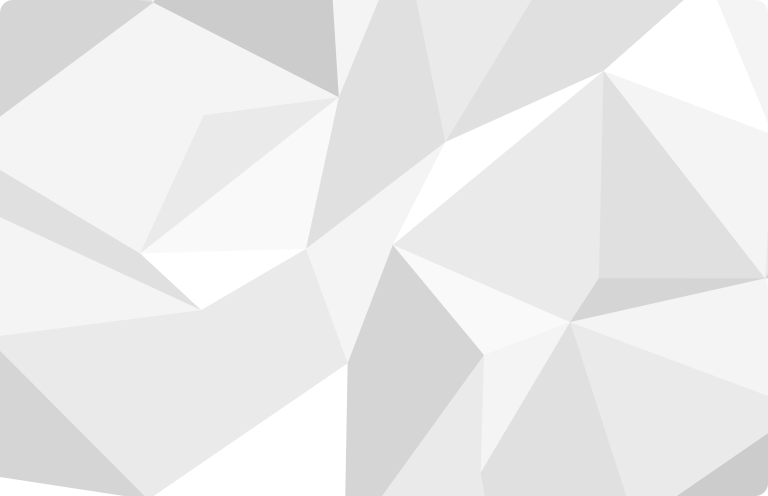
Write a WebGL 2 fragment shader that draws this background.

```glsl
#version 300 es
precision highp float;

uniform vec2 u_resolution;
out vec4 fragColor;

vec2 hash22(vec2 p) {
    vec3 q = fract(p.xyx * vec3(0.1031, 0.1030, 0.0973));
    q += dot(q, q.yzx + 33.33);
    return fract((q.xx + q.yz) * q.zy);
}

// Jittered lattice point, in units of the canvas height
vec2 vertex(vec2 id) {
    return (id + 0.8 * (hash22(id + 41.0) - 0.5)) * vec2(0.30, 0.27);
}

float cross2(vec2 a, vec2 b) {
    return a.x * b.y - a.y * b.x;
}

float doubleArea(vec2 a, vec2 b, vec2 c) {
    return cross2(b - a, c - a);
}

// Distance to the left side of the edge a-b
float edgeDistance(vec2 p, vec2 a, vec2 b) {
    return cross2(normalize(b - a), p - a);
}

float coverage(vec2 p, vec2 a, vec2 b, vec2 c, float pixel) {
    float inside = min(edgeDistance(p, a, b), min(edgeDistance(p, b, c), edgeDistance(p, c, a)));
    return clamp(inside / pixel + 0.5, 0.0, 1.0);
}

// Seven flat greys, spread evenly over the facets
float facetGrey(vec2 id, float side) {
    float t = fract(dot(id, vec2(0.7549, 0.5698)) + 0.41 * side + 0.25 * hash22(id + 90.0 + 7.0 * side).x);
    return 0.80 + 0.037 * step(0.05, t) + 0.043 * step(0.19, t) + 0.038 * step(0.37, t)
         + 0.039 * step(0.62, t) + 0.020 * step(0.88, t) + 0.023 * step(0.93, t);
}

void main() {
    float pixel = 1.0 / u_resolution.y;
    vec2 p = gl_FragCoord.xy * pixel;
    vec2 cell = floor(p / vec2(0.30, 0.27));

    // Blend the facets of the surrounding cells by coverage
    vec2 total = vec2(0.0);
    for (int y = -1; y <= 1; y++) {
        for (int x = -1; x <= 1; x++) {
            vec2 id = cell + vec2(x, y);
            vec2 a = vertex(id);
            vec2 b = vertex(id + vec2(1.0, 0.0));
            vec2 c = vertex(id + vec2(1.0, 1.0));
            vec2 d = vertex(id + vec2(0.0, 1.0));

            // Favour the rising diagonal unless it leaves the quad
            float rising = min(doubleArea(a, b, c), doubleArea(a, c, d));
            float falling = min(doubleArea(a, b, d), doubleArea(b, c, d));
            bool useRising = rising > falling;
            if (min(rising, falling) > 0.012) useRising = hash22(id + 17.0).x < 0.7;

            float lower = coverage(p, a, b, useRising ? c : d, pixel);
            float upper = useRising ? coverage(p, a, c, d, pixel) : coverage(p, b, c, d, pixel);
            total += lower * vec2(facetGrey(id, 0.0), 1.0);
            total += upper * vec2(facetGrey(id, 1.0), 1.0);
        }
    }
    float grey = total.x / max(total.y, 0.001);

    // Rounded white corners
    vec2 halfSize = 0.5 * u_resolution * pixel;
    vec2 corner = max(abs(p - halfSize) - halfSize + 0.026, 0.0);
    grey = mix(grey, 1.0, clamp((length(corner) - 0.026) / pixel + 0.5, 0.0, 1.0));

    fragColor = vec4(vec3(grey), 1.0);
}
```
